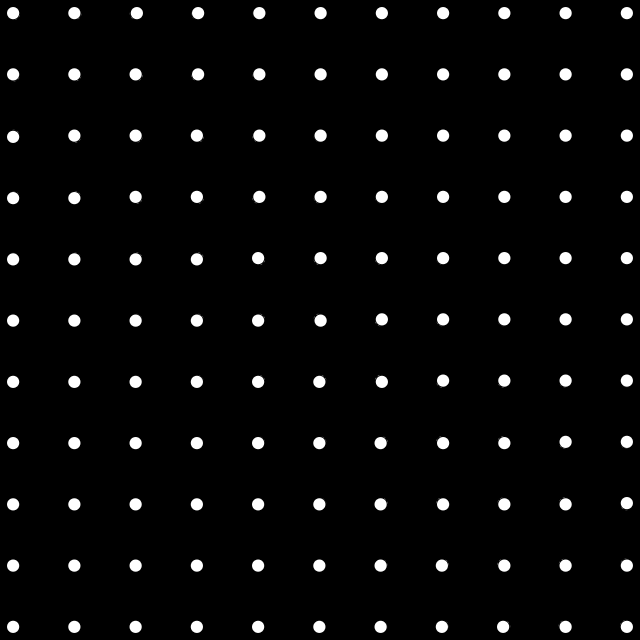
A Shadertoy shader for this pattern:

```glsl
#define COUNT 11.0
#define MARGIN 0.02051
#define PITCH 0.0957
#define RADIUS 0.0095
#define NUDGE 0.00195
#define DRIFT_SLOPE 1.55
#define DRIFT_START 2.7
#define FLECK_WIDTH 0.0008
#define FLECK_LEVEL 0.45

// Coverage of a shape from its signed distance
float coverage(float dist, float pixel) {
    return clamp(0.5 - dist / pixel, 0.0, 1.0);
}

// Broken arc just outside the dot, on the side it was nudged away from
float edgeFlecks(vec2 p, vec2 offset, float pixel) {
    float amount = length(offset) / NUDGE;
    if (amount < 0.01) return 0.0;
    vec2 q = p - offset;
    float ring = abs(length(q) - RADIUS - 0.5 * FLECK_WIDTH) - 0.5 * FLECK_WIDTH;
    float facing = dot(normalize(q + 1e-6), normalize(offset));
    float angle = acos(clamp(facing, -1.0, 1.0));
    float breaks = 0.5 - 0.5 * cos(9.0 * angle);
    float side = smoothstep(0.6, 0.85, facing);
    return coverage(ring, pixel) * side * breaks * smoothstep(0.2, 0.6, amount);
}

void mainImage(out vec4 fragColor, in vec2 fragCoord) {
    vec2 p = fragCoord / iResolution.xy;
    p.y = 1.0 - p.y;
    float pixel = 1.0 / min(iResolution.x, iResolution.y);

    // Nearest dot, counted from the upper left
    vec2 cell = clamp(round((p - MARGIN) / PITCH), 0.0, COUNT - 1.0);

    // Slow drift across the grid, snapped to whole nudges
    vec2 drift = DRIFT_SLOPE * cell - DRIFT_START - cell.yx;
    vec2 snapped = step(0.0, drift);
    vec2 residue = clamp(0.5 + 0.06 * drift, 0.0, 1.0) - snapped;
    vec2 local = p - MARGIN - cell * PITCH - snapped * NUDGE;

    // White dot over faint flecks on black
    float disc = coverage(length(local) - RADIUS, pixel);
    float flecks = FLECK_LEVEL * edgeFlecks(local, residue * NUDGE, pixel);
    fragColor = vec4(vec3(max(disc, flecks)), 1.0);
}
```
